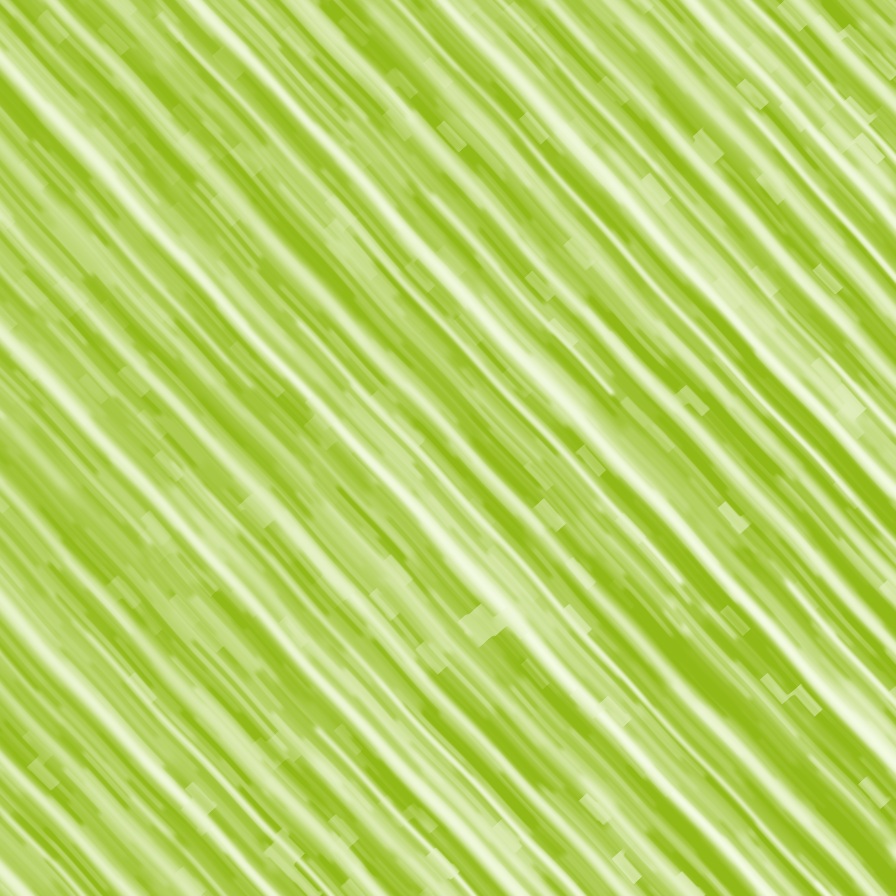
Write a three.js fragment shader that draws this pattern.

```glsl
// Diagonal grassy streaks falling to the right: bright ridges in pairs, each
// followed by a broken hairline and a softer ridge, over layered cellular lanes
// cut into staggered dashes. Contrast grows towards the lower right corner.
varying vec2 vUv;

float hash(vec2 p) {
  return fract(sin(dot(p, vec2(127.1, 311.7))) * 4375.85);
}

// Tone of one lane: random dashes, each lane shifted along its length
float laneTone(float lane, float along) {
  float w = along + 7.0 * hash(vec2(lane, 3.7));
  float cell = floor(w);
  return mix(hash(vec2(lane, cell)), hash(vec2(lane, cell + 1.0)),
             smoothstep(0.9, 1.0, w - cell));
}

// Neighbouring lanes with softened borders
float streaks(float across, float along) {
  float lane = floor(across);
  return mix(laneTone(lane, along), laneTone(lane + 1.0, along),
             smoothstep(0.45, 1.0, across - lane));
}

float ridge(float d, float width) {
  return exp(-d * d / (width * width));
}

// Signed distance, in periods, to the nearest line at the given offset
float lineDistance(float across, float offset) {
  return fract(across - offset + 0.5) - 0.5;
}

void main() {
  // Slanted frame: across counts the pairs of ridges, along follows them
  vec2 p = vec2(vUv.x, 1.0 - vUv.y);
  float along = (p.x + 1.09 * p.y) / 1.48;
  float across = (p.y - 1.09 * p.x - 0.065) / 0.302;
  across += 0.008 * sin(along * 11.0 + across * 2.0)
          + 0.004 * sin(along * 37.0 - across * 5.0);
  float contrast = mix(0.5, 1.2, smoothstep(0.1, 1.5, p.x + 0.6 * p.y));

  // Long bands, dashes and fine fibres
  float bands = streaks(across * 13.0, along * 1.5) - 0.5;
  float dashes = streaks(across * 18.0 + 31.0, along * 5.5) - 0.5;
  float fibres = streaks(across * 36.0 + 90.0, along * 9.0) - 0.5;
  float tone = 0.27 + contrast * (0.16 * bands + 0.32 * dashes) + 0.36 * fibres;

  for (int i = 0; i < 2; i++) {
    float n = float(i);
    float base = 0.575 * n;
    float d = lineDistance(across, base);
    float row = floor(across - base + 0.5) * 2.0 + n;

    // Dark flanks beside the bright ridge
    tone -= 0.16 * contrast * ridge(abs(d) - 0.095, 0.04);

    // Softer ridge, fading in and out
    float softInk = laneTone(row + 60.0, along * 2.5);
    float soft = ridge(lineDistance(across, base + 0.325), 0.035 + 0.016 * softInk);
    tone = mix(tone, 0.88, soft * (0.3 + 0.45 * contrast * smoothstep(0.0, 0.6, softInk)));

    // Broken hairline
    float hairInk = laneTone(row + 20.0, along * 3.5);
    float hair = ridge(lineDistance(across, base + 0.195), 0.019);
    tone = mix(tone, 0.95, hair * (0.1 + 0.72 * contrast * smoothstep(0.15, 0.55, hairInk)));

    // Bright ridge, a little different in strength and width
    float strength = 0.8 - 0.2 * n + 0.14 * hash(vec2(row, 8.0)) + 0.2 * (contrast - 0.7);
    float width = 0.042 + 0.009 * sin(along * 9.0 + row * 2.4);
    tone = mix(tone, 1.0, clamp(strength, 0.0, 1.0) * ridge(d, width));
  }

  // Short pale patches bridging the streaks
  float patches = streaks(across * 11.0 + 57.0, along * 25.0);
  tone = mix(tone, 0.78, 0.6 * contrast * smoothstep(0.82, 1.0, patches));

  // Push the tones apart where the contrast is high
  tone = clamp(tone, 0.04, 1.0);
  tone = mix(tone, smoothstep(0.0, 0.9, tone), 0.4 * contrast);

  vec3 leafGreen = vec3(0.56, 0.72, 0.07);
  vec3 paleLime = vec3(0.95, 0.98, 0.88);
  gl_FragColor = vec4(mix(leafGreen, paleLime, tone), 1.0);
}
```
